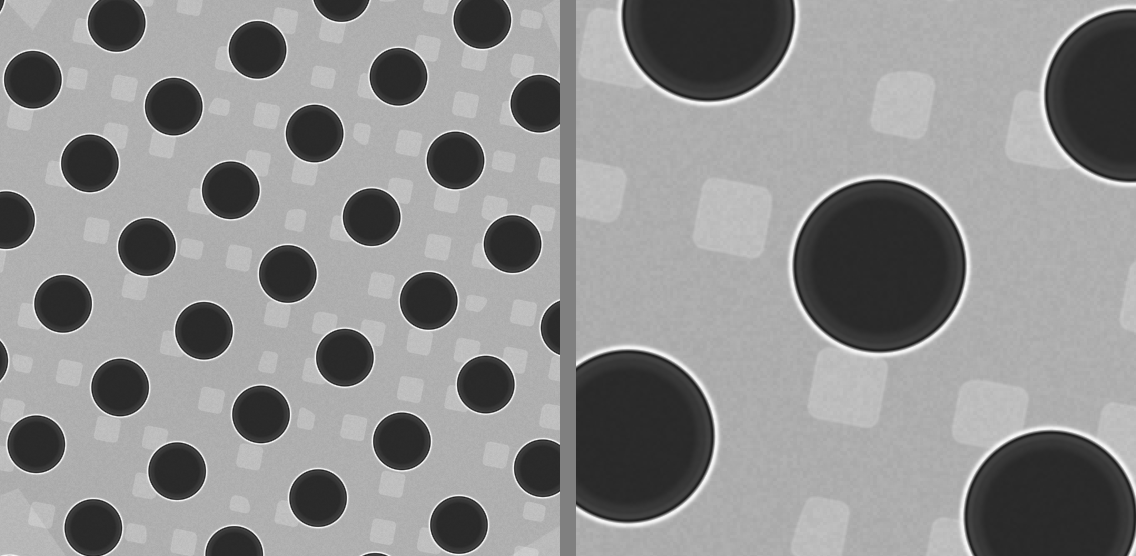
Left, the full canvas; right, a detail of the centre.
A WebGL 2 fragment shader for this pattern:

```glsl
#version 300 es
precision highp float;
// Perforated grey film: a tilted lattice of dark round holes over a finer lattice of pale worn squares.
uniform vec2 u_resolution;
out vec4 outColor;

// All lengths are in canvas heights.
const float HOLE_RADIUS = 0.0517;
const float SQUARE_HALF = 0.0213;
const float FILM = 0.682;
const float SQUARE_GAIN = 0.062;
const float PATCH_GAIN = 0.045;

float hash(vec2 p) {
    vec3 q = fract(vec3(p.xyx) * 0.1031);
    q += dot(q, q.yzx + 33.33);
    return fract((q.x + q.y) * q.z);
}

float noise(vec2 p) {
    vec2 i = floor(p), f = fract(p);
    f = f * f * (3.0 - 2.0 * f);
    return mix(mix(hash(i), hash(i + vec2(1, 0)), f.x),
               mix(hash(i + vec2(0, 1)), hash(i + vec2(1, 1)), f.x), f.y);
}

float fill(float d, float soft) { return clamp(0.5 - d / soft, 0.0, 1.0); }

float smoothMax(float a, float b, float k) {
    float h = max(k - abs(a - b), 0.0) / k;
    return max(a, b) + h * h * k * 0.25;
}

float roundedBox(vec2 p, vec2 halfSize, float radius) {
    vec2 q = abs(p) - halfSize + radius;
    return length(max(q, 0.0)) + min(max(q.x, q.y), 0.0) - radius;
}

// Positive outside the edge a-b, with the interior on its left.
float edgeSide(vec2 p, vec2 a, vec2 b) {
    vec2 e = normalize(b - a);
    return dot(p - a, vec2(e.y, -e.x));
}

float triangle(vec2 p, vec2 a, vec2 b, vec2 c) {
    return max(edgeSide(p, a, b), max(edgeSide(p, b, c), edgeSide(p, c, a)));
}

// How complete a square is; the slots repeat in blocks of three by three.
float wholeness(vec2 id, vec2 center) {
    vec2 slot = mod(id + 60.0, 3.0);
    int k = int(slot.x + 0.5) + 3 * int(slot.y + 0.5);
    float chance = hash(id + 71.0);
    if (k == 1 || k == 6) return 0.0;
    if (k == 2) return chance < 0.45 ? 0.0 : chance * 0.6;
    if (k == 3) return step(0.59, center.y + 0.3 * center.x);
    if (k == 5) return chance < 0.5 ? 0.0 : 0.55 + 0.45 * chance;
    if (k == 7) return smoothstep(0.27, 0.74, center.x);
    return chance < 0.1 ? 0.45 : 1.0;
}

// Signed distance to the nearest pale square, worn down by a slanting cut.
float wornSquare(vec2 p, vec2 origin, vec2 across, vec2 down) {
    mat2 lattice = mat2(across, down);
    vec2 uv = inverse(lattice) * (p - origin);
    vec2 id = floor(uv + 0.5);
    vec2 q = (uv - id) * length(across);
    float whole = wholeness(id, origin + lattice * id);
    if (whole < 0.05) return 1.0;
    float pick = hash(id + 19.0);
    vec2 size = SQUARE_HALF * mix(vec2(0.5, 0.8), vec2(1.0), whole);
    if (pick > 0.6) size = size.yx;
    float angle = 6.2832 * hash(id + 43.0);
    float reach = SQUARE_HALF * mix(0.3, 1.2, whole) + 0.003 * pick;
    float cut = dot(q, vec2(cos(angle), sin(angle))) - reach;
    return smoothMax(roundedBox(q, size, 0.007), cut, 0.005);
}

float holeDistance(vec2 p, vec2 origin, vec2 a, vec2 b) {
    mat2 lattice = mat2(a, b);
    vec2 uv = inverse(lattice) * (p - origin);
    return length(lattice * (uv - floor(uv + 0.5)));
}

float holeTone(float t) {
    float tone = mix(0.165, 0.215, smoothstep(0.74, 0.86, t));
    tone += 0.04 * smoothstep(0.88, 0.93, t);
    return mix(tone, 0.12, smoothstep(0.945, 0.98, t));
}

void main() {
    vec2 p = gl_FragCoord.xy / u_resolution.y;
    float soft = max(1.3 / u_resolution.y, 0.0018);

    // Film with faint uneven shading
    float tone = FILM + 0.02 * (noise(p * 2.5) - 0.5);

    // Torn overlapping layers at the corners
    float torn = fill(triangle(p, vec2(0.033, 0.122), vec2(-0.25, 0.01), vec2(0.16, -0.06)), soft);
    torn += fill(triangle(p, vec2(0.85, -0.041), vec2(1.1, -0.041), vec2(1.1, 0.11)), soft);
    torn += fill(triangle(p, vec2(0.974, 0.984), vec2(1.04, 0.83), vec2(1.04, 1.03)), soft);
    torn += fill(triangle(p, vec2(0.0, 1.01), vec2(0.059, 0.945), vec2(0.1, 1.01)), soft);
    tone += PATCH_GAIN * torn;

    // Pale squares with a thin brighter outline
    float sq = wornSquare(p, vec2(0.4299, 0.536), vec2(0.0853, -0.01645), vec2(-0.01651, -0.0853));
    tone += SQUARE_GAIN * fill(sq, soft) + 0.025 * fill(abs(sq) - 0.0008, soft);

    // Dark holes with a bright fringe
    float r = holeDistance(p, vec2(0.5177, 0.5072), vec2(0.1508, 0.1021), vec2(0.1026, -0.1505));
    float d = r - HOLE_RADIUS;
    float fringe = (d - 0.0014) / 0.0018;
    tone = mix(tone, 0.97, 0.95 * exp(-fringe * fringe));
    tone = mix(tone, holeTone(r / HOLE_RADIUS), fill(d, soft));

    // Fine grain, weaker inside the holes
    float grain = noise(p * 330.0) + hash(floor(p * 500.0)) - 1.0;
    tone += grain * mix(0.022, 0.006, fill(d, soft));
    outColor = vec4(vec3(tone), 1.0);
}
```
